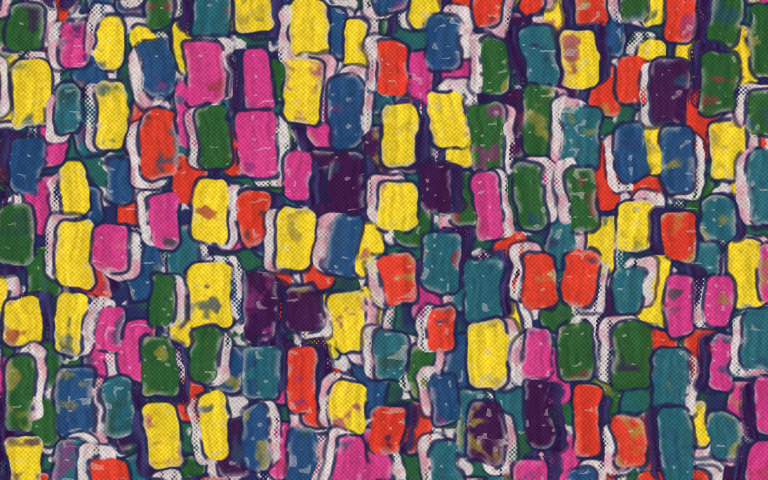
Give the GLSL for this pattern, as a WebGL 2 fragment shader.

```glsl
#version 300 es
precision highp float;

uniform vec2 u_resolution;
out vec4 outColor;

// Layout, in units of canvas height
const vec2 CELL = vec2(0.097, 0.152);
const float WARP = 0.013;
const float SOFT = 0.0025;
const float LINE = 0.0065;
const float THREADS = 108.0;
const float WEAVE = 0.075;

// Paints
const vec3 PALE = vec3(0.80, 0.76, 0.75);
const vec3 BLUSH = vec3(0.80, 0.58, 0.63);
const vec3 NAVY = vec3(0.17, 0.18, 0.36);
const vec3 PLUM = vec3(0.24, 0.10, 0.27);
const vec3 TEAL = vec3(0.16, 0.38, 0.43);
const vec3 GREEN = vec3(0.17, 0.35, 0.18);
const vec3 YELLOW = vec3(0.93, 0.80, 0.16);
const vec3 RED = vec3(0.85, 0.23, 0.16);
const vec3 MAGENTA = vec3(0.80, 0.23, 0.50);
const vec3 BLUE = vec3(0.14, 0.28, 0.45);

float hash(vec2 p) {
    vec3 q = fract(vec3(p.xyx) * 0.1031);
    q += dot(q, q.yzx + 33.33);
    return fract((q.x + q.y) * q.z);
}

vec2 hash2(vec2 p) {
    return vec2(hash(p), hash(p + 57.3));
}

float noise(vec2 p) {
    vec2 i = floor(p), f = fract(p);
    f = f * f * (3.0 - 2.0 * f);
    return mix(mix(hash(i), hash(i + vec2(1, 0)), f.x),
               mix(hash(i + vec2(0, 1)), hash(i + vec2(1, 1)), f.x), f.y);
}

float fbm(vec2 p) {
    return 0.55 * noise(p) + 0.3 * noise(p * 2.1 + 7.0) + 0.15 * noise(p * 4.3 + 19.0);
}

float roundBox(vec2 p, vec2 b, float r) {
    vec2 q = abs(p) - b + r;
    return length(max(q, 0.0)) + min(max(q.x, q.y), 0.0) - r;
}

vec3 pickPaint(float h) {
    if (h < 0.24) return YELLOW;
    if (h < 0.40) return RED;
    if (h < 0.57) return MAGENTA;
    if (h < 0.71) return TEAL;
    if (h < 0.82) return BLUE;
    if (h < 0.92) return GREEN;
    return PLUM;
}

// Fills a shape and draws a broken dark ridge along its edge
vec3 layPaint(vec3 under, vec3 paint, float d, float cover, float ridge) {
    vec3 c = mix(under, paint, cover * smoothstep(SOFT, -SOFT, d));
    float line = smoothstep(LINE, 0.001, abs(d - 0.002)) * ridge;
    return mix(c, mix(PLUM, NAVY, cover) * 0.8, 0.85 * line);
}

// One knife dab: a dry pale smear pulled aside from a solid block
vec3 dab(vec3 under, vec2 q, vec2 id, float weave) {
    vec2 seed = id * 3.7 + 40.0;
    vec2 r = hash2(seed), s = hash2(seed + 11.0), t = hash2(seed + 23.0);
    float tilt = (r.x - 0.5) * 0.22;
    q = mat2(cos(tilt), sin(tilt), -sin(tilt), cos(tilt)) * q;
    vec2 size = CELL * mix(vec2(0.28, 0.31), vec2(0.43, 0.50), s);
    float streak = noise(vec2(q.x * 130.0, q.y * 14.0) + seed);
    float patchy = fbm(q * 26.0 + seed * 2.0);
    float ridge = smoothstep(0.30, 0.52, fbm(q * 30.0 + seed + 90.0));

    // Smear
    vec2 pull = CELL * vec2(r.y < 0.5 ? -0.24 : 0.24, (t.x - 0.5) * 0.32);
    vec3 smear = t.y < 0.70 ? mix(PALE, BLUSH, smoothstep(0.45, 0.75, patchy))
                            : mix(PLUM, NAVY, streak);
    smear += (streak - 0.5) * 0.16;
    float dry = smoothstep(0.20, 0.42, 0.45 * streak + 0.55 * patchy + 0.10 * weave);
    vec3 c = layPaint(under, smear, roundBox(q - pull, size, 0.022), dry, ridge * 0.75);

    // Block
    vec3 paint = pickPaint(hash(seed + 31.0));
    vec3 second = pickPaint(hash(seed + 47.0));
    float d = roundBox(q, size, 0.020);
    paint = mix(paint, mix(second, NAVY, 0.4), 0.7 * smoothstep(0.60, 0.78, patchy));
    paint *= 0.91 + 0.18 * streak;
    float rubbed = smoothstep(-0.014, 0.0, d) * smoothstep(0.45, 0.60, patchy);
    paint = mix(paint, PALE, 0.55 * rubbed);
    float fleck = smoothstep(0.84, 0.92, noise(q * vec2(65.0, 95.0) + seed));
    paint = mix(paint, PALE, 0.45 * fleck);
    return layPaint(c, paint, d, 0.96, ridge);
}

// Staggered columns of dabs, always laid in the same order
vec3 dabLayer(vec3 c, vec2 p, float layer, float weave) {
    float column = floor(p.x / CELL.x);
    for (int i = -1; i <= 1; i++) {
        float x = column + float(i);
        float shift = hash(vec2(x + 60.0, layer + 5.0));
        float row = floor(p.y / CELL.y + shift);
        for (int j = 1; j >= -1; j--) {
            vec2 id = vec2(x, row + float(j));
            vec2 jitter = (hash2(id + layer * 31.0 + 70.0) - 0.5) * vec2(0.30, 0.24);
            vec2 center = (id + 0.5 + jitter - vec2(0.0, shift)) * CELL;
            c = dab(c, p - center, id + layer * 17.0, weave);
        }
    }
    return c;
}

void main() {
    vec2 p = gl_FragCoord.xy / u_resolution.y;
    vec2 w = p + WARP * (vec2(fbm(p * 13.0), fbm(p * 13.0 + 50.0)) - 0.5) * 2.0;
    w += 0.004 * (vec2(noise(p * 60.0), noise(p * 60.0 + 31.0)) - 0.5);
    vec2 thread = sin(p * THREADS * 6.28318);
    float weave = thread.x * thread.y;

    // Ground
    vec3 c = mix(NAVY, mix(TEAL, GREEN, noise(p * 7.0)), smoothstep(0.35, 0.6, fbm(w * 9.0)));
    c = mix(c, PALE, smoothstep(0.56, 0.64, fbm(w * 22.0 + 80.0)));

    c = dabLayer(c, w + CELL * 0.5, 1.0, weave);
    c = dabLayer(c, w, 2.0, weave);

    // Cloth threads and uneven paint
    float grain = noise(p * 190.0) - 0.5;
    c *= 1.0 + WEAVE * weave + 0.12 * grain;
    c += 0.018 * weave;
    outColor = vec4(clamp(c, 0.0, 1.0), 1.0);
}
```
